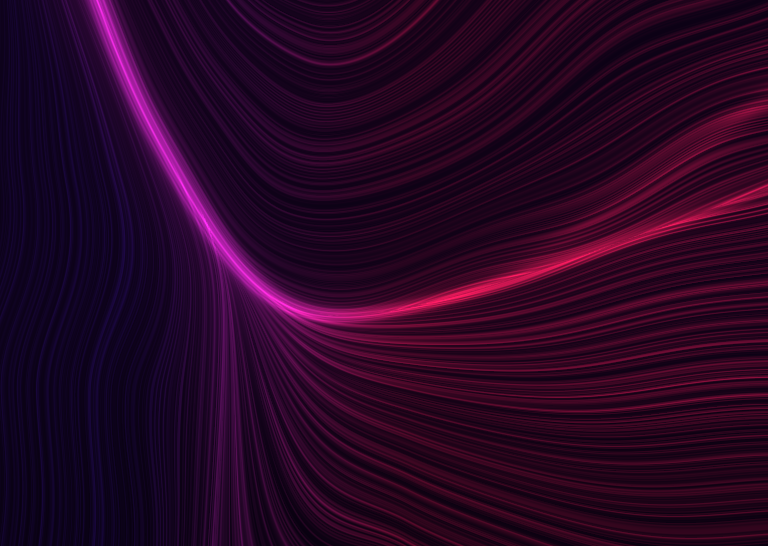
A Shadertoy shader for this background:

```glsl
#define NIGHT vec3(0.042, 0.005, 0.082)
#define INDIGO vec3(0.19, 0.07, 0.55)
#define MAGENTA vec3(0.76, 0.14, 0.68)
#define CRIMSON vec3(0.84, 0.09, 0.26)
#define STRAND_LAYERS 4
#define FAN_DENSITY 15.0
#define ARCH_DENSITY 36.0
#define STRAND_GAIN 1.0
#define RIBBON_GAIN 0.72
#define HALO_GAIN 0.14
#define HIGHLIGHTS 6

const float HALF_PI = 1.5708;

float hash(float n) {
    return fract(sin(n * 127.1) * 43758.5);
}

// Height (x) and slope (y) of the main ribbon: a tilted hyperbola, steeper at its top
vec2 ribbonCurve(float x) {
    float dx = x - 0.335;
    float root = sqrt(dx * dx + 0.0132);
    float steep = max(0.2 - x, 0.0);
    return vec2(0.272 - 1.27 * dx + 1.82 * root + 8.0 * steep * steep,
                -1.27 + 1.82 * dx / root - 16.0 * steep);
}

// Horizontal position of the stem from which the fan opens
float stemCurve(float y) {
    float dy = y - 0.52;
    return 0.28 + 0.05 * y - 0.205 * (dy + sqrt(dy * dy + 0.01));
}

// Layered one-dimensional cellular noise, one soft line per cell
float strands(float q, float count, float seed) {
    float sum = 0.0;
    for (int i = 0; i < STRAND_LAYERS; i++) {
        float s = q * count + seed;
        float cell = floor(s);
        float footprint = fwidth(s);
        float width = 0.16 + 0.35 * min(footprint, 1.0);
        float offset = fract(s) - mix(0.35, 0.65, hash(cell + seed));
        float power = hash(cell * 1.7 + seed + 3.1);
        float line = exp(-offset * offset / (width * width)) * power * power;
        sum += mix(line, 0.11, smoothstep(0.35, 1.1, footprint));
        count *= 2.2;
        seed += 17.3;
    }
    return sum / float(STRAND_LAYERS);
}

float gauss(float d, float width) {
    return exp(-d * d / (width * width));
}

void mainImage(out vec4 fragColor, in vec2 fragCoord) {
    vec2 uv = fragCoord / iResolution.xy;
    float x = uv.x, y = uv.y;
    float aspect = iResolution.x / iResolution.y;

    // Distances to the ribbon and to the stem
    vec2 curve = ribbonCurve(x);
    float slope = curve.y / aspect;
    float above = y - curve.x;
    float d = above / sqrt(1.0 + slope * slope);
    float side = x - stemCurve(y);

    // Arches over the ribbon
    float arch = above / (1.0 + 0.9 * smoothstep(0.4, 0.95, x));
    arch += 0.007 * sin(11.0 * x + 9.0 * y) + 0.003 * sin(29.0 * x - 13.0 * y);
    float archLines = strands(arch, ARCH_DENSITY, 5.0);

    // Fan under the ribbon, bending outward with its reach
    float depth = max(-above, 0.0) + 0.012;
    float reach = length(vec2(side, depth));
    float open = smoothstep(0.0, 0.1, side);
    float fan = atan(depth, max(side, 0.0));
    fan += 0.5 * reach * smoothstep(0.0, 1.2, fan) * smoothstep(0.0, 0.25, side);
    fan += 0.02 * sin(13.0 * x + 6.0 * y) * smoothstep(0.0, 0.2, abs(side));

    // Falling lines left of the stem, drifting outward
    float left = smoothstep(0.0, 0.16, -side);
    fan += 1.7 * max(-side, 0.0) / max(x - side, 0.05);
    fan -= 0.34 * left * (1.0 - smoothstep(0.28, 0.66, y));
    fan += 0.025 * left * sin(15.0 * y + 7.0 * x);
    float fanLines = strands(fan, FAN_DENSITY, 2.0);

    // Hue runs from indigo through magenta to crimson
    vec3 hue = mix(INDIGO, MAGENTA * 0.8, smoothstep(-0.13, 0.02, side));
    hue = mix(hue, CRIMSON, smoothstep(0.28, 0.56, x));
    vec3 ribbonHue = mix(MAGENTA, CRIMSON, smoothstep(0.29, 0.6, x));

    // Light of the arches and of the upper right branch
    float fork = x - 0.66;
    float branch = above - 0.24 * (fork + sqrt(fork * fork + 0.004));
    float right = smoothstep(0.5, 0.95, x);
    float archLight = mix(0.45, 0.85, smoothstep(0.02, 0.3, arch));
    archLight += right * 1.2 * exp(-abs(branch) / 0.09);
    archLight += 0.7 * exp(-abs(d) / 0.03);

    // Light of the fan and of the left side
    float fanLight = mix(0.6, 0.75 + 0.9 * exp(-depth / 0.18), open);
    fanLight += 0.7 * exp(-abs(side) / 0.045);
    fanLight += 0.35 * right * gauss(y - 0.28, 0.16);

    float isArch = smoothstep(-0.003, 0.003, d);
    float light = mix(fanLines * fanLight, archLines * archLight, isArch);
    vec3 color = NIGHT * mix(0.75, 1.0, smoothstep(0.0, 0.5, y));
    color += hue * light * STRAND_GAIN;

    // Single bright threads in the fan
    for (int i = 0; i < HIGHLIGHTS; i++) {
        float angle = 0.17 + 0.15 * float(i) + 0.06 * hash(float(i) + 4.0);
        float thread = gauss((fan - angle) * reach, 0.0038);
        float fade = exp(-reach * (1.5 + 0.6 * float(i))) * open;
        color += hue * thread * fade * 0.48 * (1.0 - isArch);
    }

    // Ribbon with inner threads, branch and haze
    float width = mix(0.019, 0.012, smoothstep(0.22, 0.5, x));
    float threads = 0.65 + 1.8 * strands(d / width, 1.6, 9.0);
    float strength = mix(1.0, 0.6, smoothstep(0.5, 0.95, x));
    color += ribbonHue * gauss(d, width) * threads * strength * RIBBON_GAIN;
    color += ribbonHue * gauss(branch, 0.025) * right * 0.13;
    color += ribbonHue * exp(-abs(d) / 0.035) * HALO_GAIN * strength;
    float stemHaze = exp(-abs(side) / 0.04) * smoothstep(0.0, 0.5, y);
    color += MAGENTA * stemHaze * (1.0 - isArch) * 0.11;

    fragColor = vec4(min(color, 1.0), 1.0);
}
```
